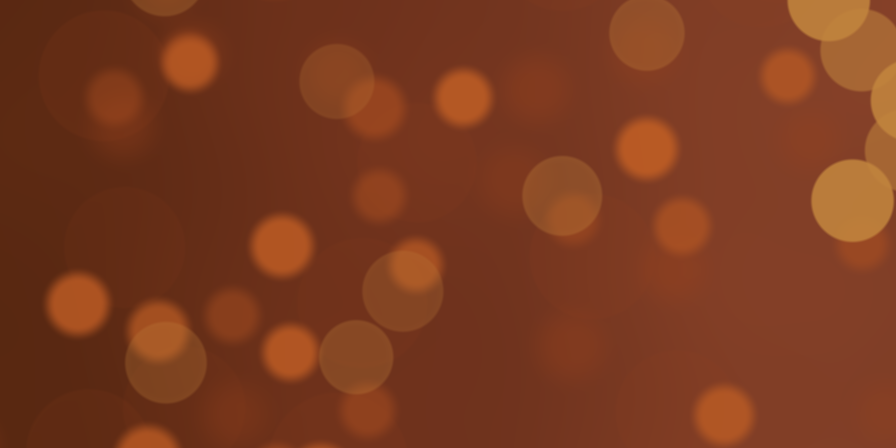
Reproduce this background procedurally as a WebGL 2 fragment shader.

```glsl
#version 300 es
precision highp float;
// Warm bokeh: soft orange lights and crisp golden discs over a brown gradient.

uniform vec2 u_resolution;
out vec4 fragColor;

// One family of scattered discs; lengths are in canvas heights.
struct Layer {
    float cell;      // grid spacing
    float density;   // chance that a cell holds a disc
    float radius;
    float edge;      // half width of the blurred border
    float opacity;
    float rim;       // extra opacity towards the border
    vec3 tint;
    uint seed;
};

const vec3 DARK_BROWN = vec3(0.345, 0.155, 0.065);
const vec3 MID_BROWN = vec3(0.435, 0.195, 0.110);
const vec3 LIGHT_BROWN = vec3(0.515, 0.250, 0.155);
const vec3 RUST = vec3(0.600, 0.255, 0.110);
const vec3 ORANGE = vec3(0.750, 0.370, 0.145);
const vec3 GOLD = vec3(0.760, 0.520, 0.240);

const Layer VEIL = Layer(0.40, 0.85, 0.140, 0.004, 0.11, 0.1, RUST, 11u);
const Layer HAZE = Layer(0.32, 0.65, 0.065, 0.045, 0.38, 0.0, RUST, 23u);
const Layer EMBER = Layer(0.30, 0.50, 0.060, 0.020, 0.70, 0.0, mix(RUST, ORANGE, 0.5), 37u);
const Layer GLOW = Layer(0.30, 0.60, 0.063, 0.018, 0.95, 0.0, ORANGE, 52u);
const Layer DISC = Layer(0.40, 0.75, 0.090, 0.004, 0.38, 0.12, GOLD, 71u);

const float MOTTLE_SCALE = 2.2;
const float MOTTLE_STRENGTH = 0.07;
const int CHAIN_COUNT = 5;
const float CHAIN_RADIUS = 0.092;
const float CHAIN_STEP = 0.112;

// Integer hash giving three values from 0 to 1.
vec3 hash3(ivec2 cell, uint seed) {
    uvec3 v = uvec3(uvec2(cell + 64), seed) * 1664525u + 1013904223u;
    v.x += v.y * v.z; v.y += v.z * v.x; v.z += v.x * v.y;
    v ^= v >> 16u;
    v.x += v.y * v.z; v.y += v.z * v.x; v.z += v.x * v.y;
    return vec3(v >> 8u) / 16777216.0;
}

float cornerSlope(ivec2 cell, vec2 offset) {
    float angle = 6.28319 * hash3(cell, 5u).x;
    return dot(vec2(cos(angle), sin(angle)), offset);
}

float gradientNoise(vec2 p) {
    ivec2 c = ivec2(floor(p));
    vec2 f = fract(p);
    vec2 w = f * f * f * (f * (f * 6.0 - 15.0) + 10.0);
    float low = mix(cornerSlope(c, f), cornerSlope(c + ivec2(1, 0), f - vec2(1, 0)), w.x);
    float high = mix(cornerSlope(c + ivec2(0, 1), f - vec2(0, 1)),
                     cornerSlope(c + ivec2(1, 1), f - vec2(1, 1)), w.x);
    return mix(low, high, w.y);
}

float discMask(float dist, float radius, float edge) {
    float blur = max(edge, 1.0 / u_resolution.y);
    return 1.0 - smoothstep(radius - blur, radius + blur, dist);
}

// Blends one layer of jittered discs, sparser towards the lower right.
vec3 scatter(vec3 color, vec2 p, Layer layer) {
    ivec2 home = ivec2(floor(p / layer.cell));
    for (int y = -1; y <= 1; y++) {
        for (int x = -1; x <= 1; x++) {
            ivec2 cell = home + ivec2(x, y);
            vec3 place = hash3(cell, layer.seed);
            vec3 style = hash3(cell, layer.seed + 500u);
            vec2 center = (vec2(cell) + place.xy) * layer.cell;
            float thinning = 1.0 - 0.7 * smoothstep(0.7, 1.4, center.x - center.y);
            float present = step(place.z, layer.density * thinning);
            float radius = layer.radius * mix(0.9, 1.12, style.x);
            float dist = length(p - center);
            float rim = 1.0 + layer.rim * smoothstep(0.8, 1.0, dist / radius);
            float alpha = layer.opacity * mix(0.6, 1.0, style.y) * rim;
            vec3 tint = mix(layer.tint, RUST, 0.25 * style.z);
            color = mix(color, tint, present * alpha * discMask(dist, radius, layer.edge));
        }
    }
    return color;
}

// Bright discs strung down the right border.
vec3 goldChain(vec3 color, vec2 p, float aspect) {
    for (int i = 0; i < CHAIN_COUNT; i++) {
        float k = float(i);
        vec2 center = vec2(aspect - 0.05 - 0.10 * cos(1.3 * k), 1.0 - CHAIN_STEP * k);
        float alpha = mix(0.55, 0.88, 0.5 + 0.5 * cos(3.14159 * k));
        color = mix(color, GOLD, alpha * discMask(length(p - center), CHAIN_RADIUS, 0.004));
    }
    return color;
}

void main() {
    vec2 p = gl_FragCoord.xy / u_resolution.y;
    float aspect = u_resolution.x / u_resolution.y;

    // Backdrop: dark at the left, lighter at the right, gently mottled.
    float across = p.x / aspect + 0.05 * (p.y - 0.5);
    vec3 color = mix(DARK_BROWN, MID_BROWN, smoothstep(-0.1, 0.5, across));
    color = mix(color, LIGHT_BROWN, smoothstep(0.35, 1.0, across));
    color *= 1.0 + MOTTLE_STRENGTH * gradientNoise(p * MOTTLE_SCALE);

    // Lights, from the faintest to the crispest.
    color = scatter(color, p, VEIL);
    color = scatter(color, p, HAZE);
    color = scatter(color, p, EMBER);
    color = scatter(color, p, GLOW);
    color = scatter(color, p, DISC);
    color = goldChain(color, p, aspect);
    fragColor = vec4(color, 1.0);
}
```
